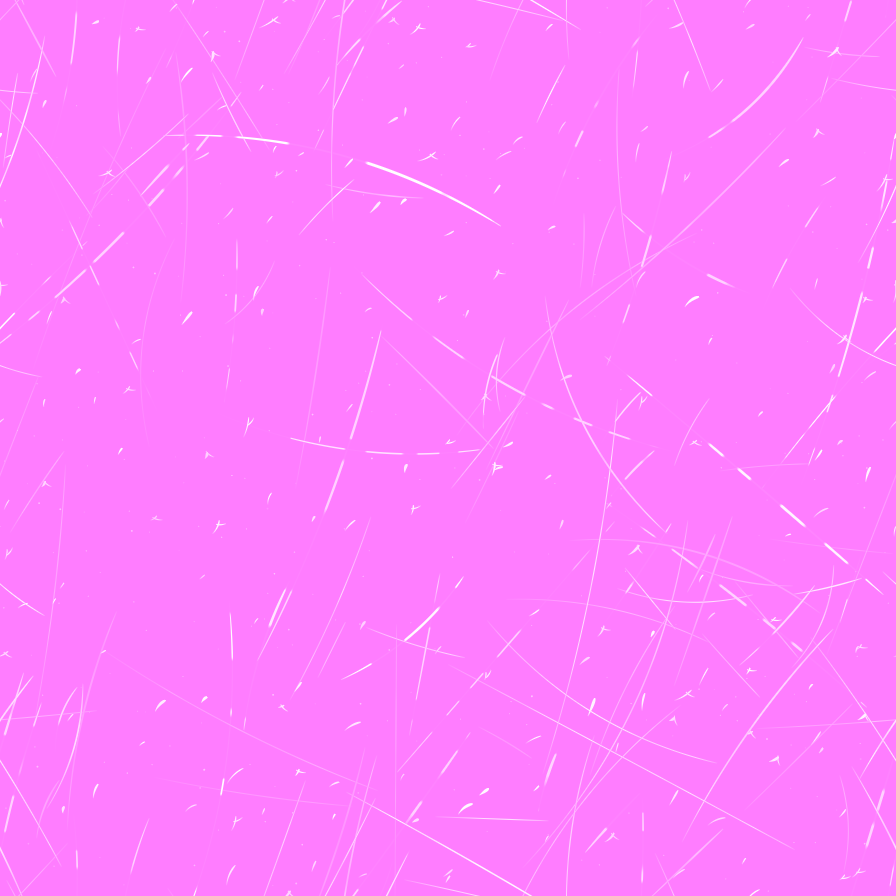
A WebGL 2 fragment shader for this texture:

```glsl
#version 300 es
precision highp float;
// Fine pale scratches, short nicks and specks on a flat pink surface.

uniform vec2 u_resolution;
out vec4 fragColor;

const vec3 BASE = vec3(1.0, 0.49, 1.0);
const vec3 SCRATCH = vec3(1.0);
const int SCRATCH_COUNT = 124;
const float NICK_CELLS = 18.0;
const float SPECK_CELLS = 38.0;

float hash(vec2 p) {
    return fract(sin(dot(p, vec2(127.1, 311.7))) * 43758.5453);
}

vec2 hash2(vec2 p) {
    return vec2(hash(p), hash(p + 57.3));
}

float noise(float x, float seed) {
    float i = floor(x);
    float f = x - i;
    return mix(hash(vec2(i, seed)), hash(vec2(i + 1.0, seed)), f * f * (3.0 - 2.0 * f));
}

// Shortest offset on a surface that repeats every unit.
vec2 wrapOffset(vec2 p) {
    return fract(p + 0.5) - 0.5;
}

// Antialiased coverage of a line; widths under a pixel fade instead.
float coverage(float dist, float width, float pixel) {
    float drawn = max(width, pixel);
    return clamp((0.5 * (drawn + pixel) - dist) / pixel, 0.0, 1.0) * min(width / pixel, 1.0);
}

// Tapered parabolic arc; lean makes the leading end thicker.
float stroke(vec2 p, float angle, float halfLen, float sag, float width, float lean, float pixel) {
    vec2 along = vec2(cos(angle), sin(angle));
    vec2 q = vec2(dot(p, along), dot(p, vec2(-along.y, along.x)));
    float t = q.x / halfLen;
    float slope = 2.0 * sag * t / halfLen;
    float dist = abs(q.y - sag * (t * t - 0.33)) / sqrt(1.0 + slope * slope);
    float taper = sqrt(max(1.0 - t * t, 0.0)) * (1.0 + lean * t);
    return coverage(dist, width * taper, pixel);
}

// Mostly steep rising lines, some falling, a few nearly level.
float scratchAngle(float pick, float spread) {
    if (pick < 0.60) return mix(0.7, 1.7, spread);
    if (pick < 0.84) return mix(-1.2, -0.45, spread);
    return mix(-0.3, 0.35, spread);
}

float scratches(vec2 uv, float pixel) {
    float ink = 0.0;
    for (int i = 0; i < SCRATCH_COUNT; i++) {
        vec2 id = vec2(float(i), 3.7);
        // Pairs of scratches lie close together.
        vec2 center = hash2(vec2(float(i / 2), 8.3)) + 0.16 * (hash2(id) - 0.5);
        vec2 p = wrapOffset(uv - center);
        vec2 shape = hash2(id + 11.0);
        vec2 look = hash2(id + 23.0);
        float bend = hash(id + 31.0) * 2.0 - 1.0;
        float angle = scratchAngle(hash(id + 41.0), hash(id + 47.0));
        float halfLen = mix(0.035, 0.22, pow(shape.x, 1.7));
        float sag = bend * abs(bend) * halfLen * 0.2;
        float width = mix(0.0011, 0.0021, shape.y * shape.y);

        // Pressure varies along the line and breaks many into dashes.
        float run = dot(p, vec2(cos(angle), sin(angle)));
        float pressure = noise(run * 48.0 + 20.0, float(i));
        float dashes = smoothstep(0.44, 0.6, pressure);
        float broken = step(0.6, look.y);
        float line = stroke(p, angle, halfLen, sag, width * (1.0 + 0.5 * broken * dashes), 0.3, pixel);
        float wear = mix(0.6 + 0.4 * pressure, 0.06 + 0.94 * dashes, broken);
        float strength = mix(0.24, 1.0, pow(look.x, 1.7));
        strength = mix(strength, max(strength, 0.65), broken);
        ink = max(ink, line * wear * strength);
    }
    return ink;
}

float nicks(vec2 uv, float pixel) {
    float ink = 0.0;
    vec2 home = floor(uv * NICK_CELLS);
    for (int y = -1; y <= 1; y++)
    for (int x = -1; x <= 1; x++) {
        vec2 cell = home + vec2(x, y);
        vec2 id = mod(cell, NICK_CELLS) + 101.0;
        vec2 p = uv - (cell + hash2(id)) / NICK_CELLS;
        vec2 shape = hash2(id + 13.0);
        vec2 look = hash2(id + 29.0);
        float angle = mix(0.35, 1.5, hash(id + 37.0));
        float halfLen = mix(0.004, 0.013, shape.x * shape.x);
        float width = mix(0.0011, 0.0029, shape.y * shape.y);
        float mark = stroke(p, angle, halfLen, (look.x - 0.5) * halfLen * 0.4, width, 0.7, pixel);

        // Some nicks carry a thin barb off the upper end.
        vec2 heading = vec2(cos(angle), sin(angle));
        vec2 barbCenter = halfLen * 0.6 * heading + 0.003 * vec2(heading.y, -heading.x);
        float barb = stroke(p - barbCenter, angle - mix(0.3, 1.9, shape.y), 0.006, 0.001, 0.0013, -0.5, pixel);
        mark = max(mark, barb * step(0.72, look.x));

        // Neighbouring cells share a density, so nicks gather in groups.
        float density = mix(0.2, 0.85, hash(floor(id / 3.0) + 71.0));
        ink = max(ink, mark * step(hash(id + 43.0), density) * mix(0.6, 1.0, look.y));
    }
    return ink;
}

float specks(vec2 uv, float pixel) {
    vec2 cell = floor(uv * SPECK_CELLS);
    vec2 id = cell + 211.0;
    vec2 center = (cell + mix(vec2(0.15), vec2(0.85), hash2(id))) / SPECK_CELLS;
    float size = mix(0.0008, 0.0022, pow(hash(id + 17.0), 3.0));
    float speck = coverage(length(uv - center), size, pixel);
    return speck * step(hash(id + 19.0), 0.24) * mix(0.12, 0.6, hash(id + 27.0));
}

void main() {
    float pixel = 1.0 / u_resolution.y;
    vec2 uv = gl_FragCoord.xy * pixel;
    float ink = max(scratches(uv, pixel), max(nicks(uv, pixel), specks(uv, pixel)));
    fragColor = vec4(mix(BASE, SCRATCH, ink), 1.0);
}
```
